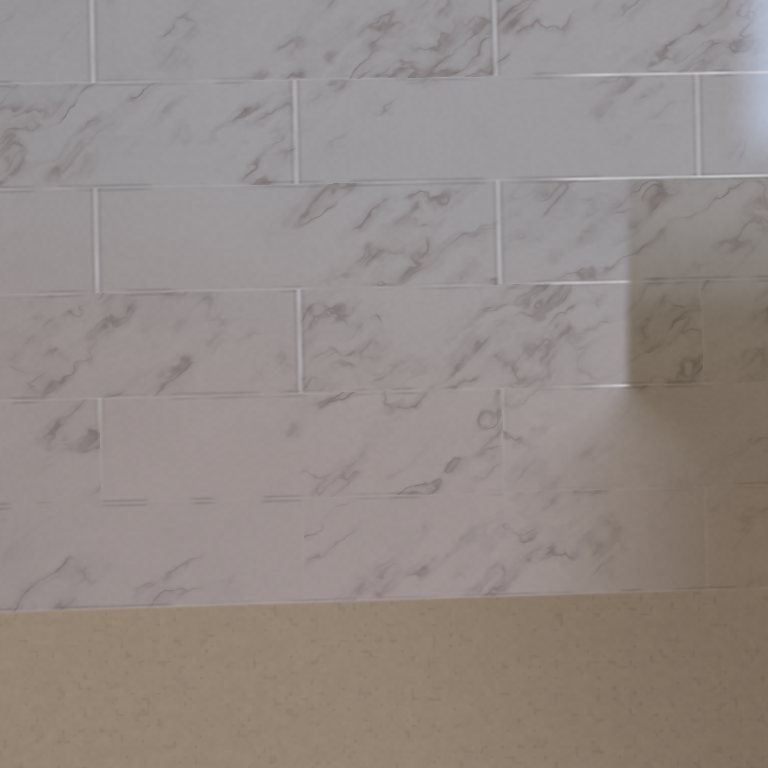
This texture is drawn by a Shadertoy shader. Its source:

```glsl
// Marble subway tiles in running bond above a speckled stone counter, half in warm shadow.

const vec3 COOL_TILE = vec3(0.608, 0.600, 0.612);
const vec3 WARM_TILE = vec3(0.615, 0.574, 0.567);
const vec3 SHADE_TILE = vec3(0.465, 0.405, 0.345);
const vec3 VEIN = vec3(0.465, 0.425, 0.425);
const vec3 GROUT = vec3(0.705, 0.695, 0.715);
const vec3 GLINT = vec3(0.850, 0.850, 0.870);
const vec3 WINDOW = vec3(0.740, 0.780, 0.870);
const vec3 COUNTER = vec3(0.580, 0.516, 0.455);
const vec3 COUNTER_SHADE = vec3(0.480, 0.418, 0.358);
const float TILE_W = 0.524;
const float TILE_H = 0.136;

float hash(vec2 p) {
    return fract(sin(dot(p, vec2(127.1, 311.7))) * 43758.5453);
}

float noise(vec2 p) {
    vec2 i = floor(p), f = fract(p);
    f = f * f * (3.0 - 2.0 * f);
    return mix(mix(hash(i), hash(i + vec2(1, 0)), f.x),
               mix(hash(i + vec2(0, 1)), hash(i + vec2(1, 1)), f.x), f.y);
}

float fbm(vec2 p) {
    float sum = 0.0, amp = 0.53;
    for (int i = 0; i < 4; i++) {
        sum += amp * noise(p);
        p = p * 2.03 + 17.3;
        amp *= 0.5;
    }
    return sum;
}

// Antialiased line: d is the distance to its centre
float line(float d, float halfWidth, float blur) {
    return 1.0 - smoothstep(halfWidth - blur, halfWidth + blur, d);
}

// Distance to the nearest whole number
float toInteger(float x) {
    return abs(fract(x + 0.5) - 0.5);
}

// Broken diagonal streaks, with a new cut of stone for each tile
float veins(vec2 p, vec2 tile) {
    vec2 q = p + 9.0 * vec2(hash(tile), hash(tile + 5.7));
    vec2 s = vec2(dot(q, vec2(0.84, 0.54)) * 7.0, dot(q, vec2(-0.54, 0.84)) * 24.0);
    s += 1.1 * (fbm(q * 20.0) - 0.5);
    float ridge = abs(fbm(s) - 0.5);
    float thin = 1.0 - smoothstep(0.0, 0.05, ridge);
    float halo = 1.0 - smoothstep(0.0, 0.16, ridge);
    float area = smoothstep(0.36, 0.72, noise(s * vec2(0.6, 0.26) + 31.0));
    float broken = smoothstep(0.2, 0.8, noise(q * 42.0)) * (0.6 + 0.6 * noise(q * 110.0));
    return area * (0.42 * thin * broken + 0.22 * halo * (0.4 + broken));
}

// Shadow with a crisp side on the upper rows and a soft one below
float shadow(float x, float row) {
    float soft = 0.17 * smoothstep(2.1, 1.1, row);
    float side = smoothstep(0.808 - soft, 0.826 + soft, x);
    float depth = 0.22 * smoothstep(4.04, 3.94, row) + 0.38 * smoothstep(3.9, 2.9, row)
                + 0.35 * smoothstep(3.06, 2.6, row);
    return side * depth;
}

vec3 wall(vec2 p, float row, float blur) {
    float odd = mod(floor(row), 2.0);
    float col = (p.x + 0.0027 * row - 0.397) / TILE_W + 0.5 * odd;
    vec2 tile = vec2(floor(col), floor(row));
    float shade = shadow(p.x, row);

    // Tile face
    vec3 color = mix(WARM_TILE, COOL_TILE, smoothstep(1.8, 5.2, row + 1.5 * p.x));
    color *= 0.992 + 0.016 * hash(tile + 2.3);
    color *= 0.975 + 0.03 * smoothstep(0.0, 0.35, p.x) + 0.03 * (fbm(p * 11.0) - 0.5);
    color = mix(color, VEIN, veins(p, tile));
    color = mix(color, color * SHADE_TILE / WARM_TILE, shade);

    // Window reflection in the upper right
    float pane = smoothstep(0.94, 1.01, p.x) * smoothstep(4.0, 4.6, row);
    color = mix(color, WINDOW, 0.75 * pane);

    // Joints: clear above, fading toward the counter and in the shadow
    float dx = toInteger(col) * TILE_W;
    float dy = toInteger(row) * TILE_H;
    float lit = smoothstep(1.1, 2.6, row) * (1.0 - min(1.0, 1.6 * shade));
    float upright = line(dx, 0.0023, blur);
    float level = line(dy, 0.0015, blur);
    float worn = smoothstep(0.2, 0.85, noise(p * 26.0));
    float stain = smoothstep(0.3, 0.8, noise(p * 34.0 + 8.0));
    color *= 1.0 - 0.05 * line(abs(dx - 0.0055), 0.0018, blur) * lit;
    color *= 1.0 - 0.10 * line(abs(dy - 0.003), 0.0015, blur) * stain;
    color = mix(color, GROUT, upright * (0.04 + 0.72 * lit * (0.65 + 0.35 * worn)));
    color = mix(color, GROUT, level * (0.08 + 0.25 * lit) * worn);

    // Glossy glints along the right part of the level joints
    float start = 0.66 + 0.12 * hash(vec2(floor(row + 0.5), 3.1));
    float span = smoothstep(start, start + 0.07, p.x) * smoothstep(1.6, 1.9, row);
    span *= mix(1.0 - smoothstep(0.810, 0.825, p.x), 1.0, step(3.5, row));
    return mix(color, GLINT, level * span * (0.35 + 0.65 * noise(p * 28.0)));
}

vec3 counter(vec2 p) {
    vec3 color = mix(COUNTER, COUNTER_SHADE, smoothstep(0.4, 1.1, p.x + 0.4 * (p.y - 0.1)));
    float grain = noise(p * 170.0) + noise(p * 90.0 + 7.0);
    float speck = smoothstep(0.74, 0.98, noise(p * 145.0 + 40.0));
    return color * (0.985 + 0.018 * grain - 0.05 * speck);
}

void mainImage(out vec4 fragColor, in vec2 fragCoord) {
    vec2 p = fragCoord / iResolution.xy;
    float blur = max(1.0 / iResolution.y, 0.0021);

    // Slight perspective: the counter edge and the rows tilt to the right
    float edge = mix(0.203, 0.234, p.x);
    float row = (p.y - edge) / mix(0.1375, 0.1344, p.x);
    float above = smoothstep(-blur, blur, p.y - edge);
    vec3 color = mix(counter(p), wall(p, max(row, 0.001), blur), above);
    color += 0.03 * line(abs(p.y - edge), 0.002, blur) * (1.0 - 0.7 * p.x);
    color += 0.012 * (noise(p * 190.0) - 0.5);
    fragColor = vec4(color, 1.0);
}
```
